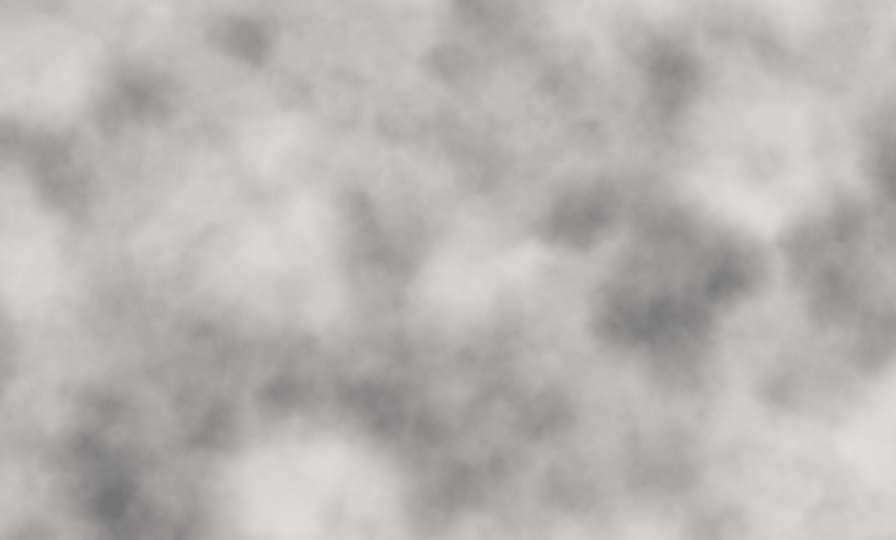
This texture is drawn by a Shadertoy shader. Its source:

```glsl
vec3 hash3(vec2 cell) {
    vec3 q = fract(cell.xyx * vec3(0.1031, 0.1030, 0.0973));
    q += dot(q, q.yxz + 33.33);
    return fract((q.xxy + q.yzz) * q.zyx);
}

// Soft cellular noise: scattered points blend their random tones
float cellNoise(vec2 p) {
    vec2 cell = floor(p);
    float toneSum = 0.0, weightSum = 0.0;
    for (int y = -1; y <= 1; y++) {
        for (int x = -1; x <= 1; x++) {
            vec2 corner = cell + vec2(x, y);
            vec3 rnd = hash3(corner + 71.0);
            vec2 toPoint = corner + 0.2 + 0.6 * rnd.xy - p;
            float weight = max(0.0, 1.0 - dot(toPoint, toPoint) / 1.44);
            weight *= weight * weight;
            toneSum += weight * rnd.z;
            weightSum += weight;
        }
    }
    return toneSum / weightSum;
}

// Octaves are turned and shifted so their cells never line up
float cloud(vec2 p) {
    float sum = 0.0, total = 0.0, amplitude = 0.5;
    for (int octave = 0; octave < 6; octave++) {
        sum += amplitude * cellNoise(p);
        total += amplitude;
        amplitude *= 0.49;
        p = mat2(1.6, 1.2, -1.2, 1.6) * p + vec2(17.3, 9.1);
    }
    return sum / total;
}

void mainImage(out vec4 fragColor, in vec2 fragCoord) {
    vec2 uv = fragCoord / iResolution.y;
    float density = clamp((cloud(uv * 5.0 + 3.0) - 0.14) / 0.72, 0.0, 1.0);

    // Broad pale areas, with narrower dark hollows
    float light = 1.0 - pow(1.0 - density, 1.6);
    vec3 shadowGrey = vec3(0.465, 0.460, 0.460);
    vec3 paleGrey = vec3(0.885, 0.880, 0.865);
    fragColor = vec4(mix(shadowGrey, paleGrey, light), 1.0);
}
```
